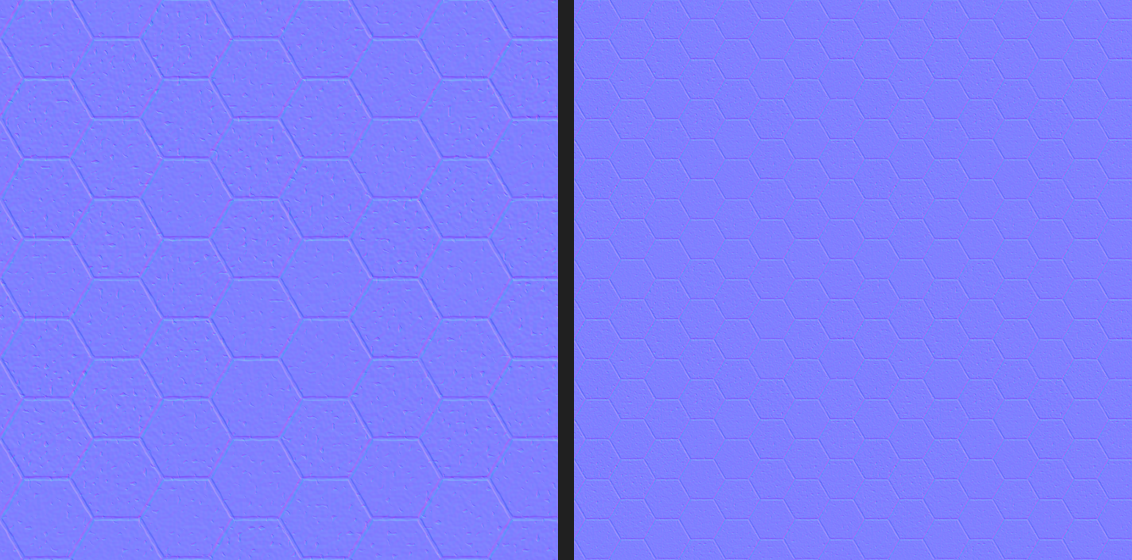
Left, the tile; right, the same tile 2 across and 2 down.
Give the GLSL for this texture map, as a WebGL 1 fragment shader.

```glsl
precision highp float;
// Tangent-space normal map of rough hexagonal paving with narrow sunken joints.

uniform vec2 u_resolution;

const vec2 PITCH = vec2(1.7320508, 1.0);  // two columns wide, one hexagon tall
const vec2 REPEATS = vec2(4.0, 7.0);

float hash(vec2 p) {
  vec3 q = fract(vec3(p.xyx) * vec3(0.1031, 0.1030, 0.0973));
  q += dot(q, q.yzx + 33.33);
  return fract((q.x + q.y) * q.z);
}

// Dot product of a wrapped lattice gradient with the offset from its corner
float corner(vec2 cell, vec2 offset, float period) {
  float angle = 6.2831853 * hash(mod(cell, period) + period);
  return dot(vec2(cos(angle), sin(angle)), offset);
}

// Gradient noise that wraps after one canvas
float noise(vec2 uv, float period) {
  vec2 p = uv * period;
  vec2 i = floor(p);
  vec2 f = p - i;
  vec2 w = f * f * f * (f * (f * 6.0 - 15.0) + 10.0);
  vec2 e = vec2(1.0, 0.0);
  return mix(
    mix(corner(i, f, period), corner(i + e.xy, f - e.xy, period), w.x),
    mix(corner(i + e.yx, f - e.yx, period), corner(i + e.xx, f - e.xx, period), w.x),
    w.y);
}

// Offset from the centre of the nearest hexagon
vec2 hexOffset(vec2 p) {
  vec2 a = mod(p, PITCH) - 0.5 * PITCH;
  vec2 b = mod(p - 0.5 * PITCH, PITCH) - 0.5 * PITCH;
  return dot(a, a) < dot(b, b) ? a : b;
}

float edgeDistance(vec2 offset) {
  vec2 a = abs(offset);
  return 0.5 - max(a.y, dot(a, vec2(0.8660254, 0.5)));
}

float height(vec2 p, float roughness) {
  vec2 uv = p / (PITCH * REPEATS);

  // Joint with a slightly ragged edge and uneven depth
  float edge = edgeDistance(hexOffset(p)) + 0.010 * noise(uv, 72.0);
  float depth = 0.0056 + 0.0028 * noise(uv, 37.0);
  float joint = depth * (smoothstep(0.006, 0.034, edge) - 1.0);

  // Fine grain, broader undulation and sparse pits
  float grain = 0.0018 * noise(uv, 144.0) + 0.0018 * noise(uv, 67.0);
  float pits = 0.0042 * smoothstep(0.28, 0.58, noise(uv, 101.0));
  return joint + roughness * (grain - pits);
}

void main() {
  vec2 uv = gl_FragCoord.xy / u_resolution;
  vec2 p = uv * PITCH * REPEATS + vec2(0.286, -0.019);

  // Each hexagon has its own roughness and faint tilt
  vec2 centre = p - hexOffset(p);
  vec2 id = mod(floor(centre / (0.5 * PITCH) + 0.5), 2.0 * REPEATS);
  float roughness = mix(0.75, 1.25, hash(id + 3.0));
  vec2 tilt = 0.012 * (vec2(hash(id + 17.0), hash(id + 41.0)) - 0.5);

  // Slope by central differences, never finer than a pixel
  float reach = max(0.007, 0.5 * REPEATS.y / u_resolution.y);
  vec2 e = vec2(reach, 0.0);
  vec2 slope = vec2(
    height(p + e.xy, roughness) - height(p - e.xy, roughness),
    height(p + e.yx, roughness) - height(p - e.yx, roughness)) / (2.0 * reach);

  vec3 normal = normalize(vec3(tilt - slope, 1.0));
  gl_FragColor = vec4(0.5 + 0.5 * normal, 1.0);
}
```
